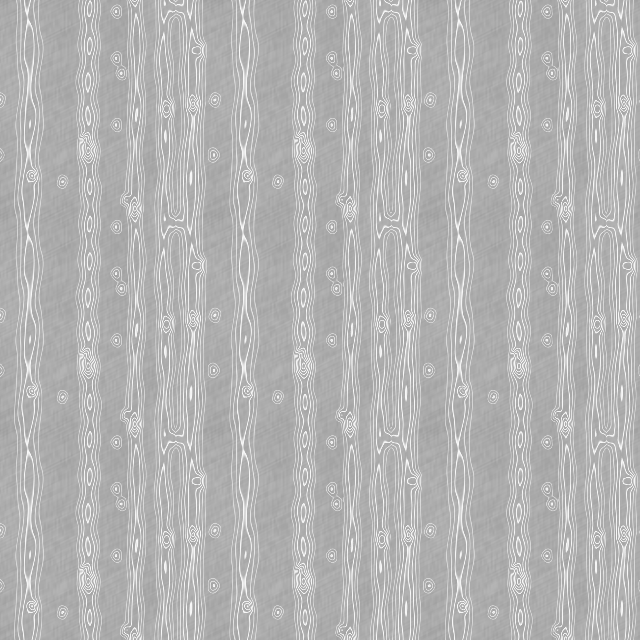
This pattern is drawn by a Shadertoy shader. Its source:

```glsl
// Grey wood grain: a repeating tile of five vertical heartwood streaks and small knots.
// Streaks and knots build a periodic height field, and its contour lines are inked in white.
// Ink pools where the field is flat; a fine vertical grain textures the ground.

const float TAU = 6.2831853;
const float TILE = 0.3365;           // tile side, in canvas heights
const float TILE_UNITS = 258.4;      // knot layout units per tile side
const vec3 GROUND = vec3(0.672);
const vec3 INK = vec3(0.97);

// Streaks: centre, contour count at the necks, contour spacing, lens phase
const vec4 STREAKS[5] = vec4[5](
    vec4(0.134, 3.08, 0.0175, 0.82),
    vec4(0.413, 3.55, 0.0130, 0.26),
    vec4(0.631, 3.06, 0.0120, 0.90),
    vec4(0.764, 3.08, 0.0125, 0.55),
    vec4(0.890, 4.06, 0.0138, 0.80));
const float LENS_COUNT[5] = float[5](3.0, 6.0, 3.0, 3.0, 2.0);

// Knots: position from the top left and radius, in layout units
const int KNOT_COUNT = 16;
const vec3 KNOTS[KNOT_COUNT] = vec3[KNOT_COUNT](
    vec3(40, 211, 5.0), vec3(106, 181, 7.5), vec3(101, 167, 5.0), vec3(162, 251, 7.0),
    vec3(202, 130, 7.5), vec3(211, 10, 8.0), vec3(240, 60, 6.5), vec3(232, 125, 6.0),
    vec3(75, 218, 6.0), vec3(140, 14, 6.0), vec3(140, 70, 6.0), vec3(146, 88, 6.0),
    vec3(140, 150, 6.0), vec3(258, 120, 6.5), vec3(256, 186, 6.5), vec3(150, 240, 5.5));

float hash(vec2 cell) {
    vec3 q = fract(cell.xyx * vec3(0.1031, 0.1030, 0.0973));
    q += dot(q, q.yzx + 33.33);
    return fract((q.x + q.y) * q.z);
}

// Value noise that repeats once per tile
float tileNoise(vec2 p, vec2 period) {
    p *= period;
    vec2 cell = floor(p), f = fract(p);
    f = f * f * (3.0 - 2.0 * f);
    vec2 a = mod(cell, period), b = mod(cell + 1.0, period);
    return mix(mix(hash(a), hash(vec2(b.x, a.y)), f.x),
               mix(hash(vec2(a.x, b.y)), hash(b), f.x), f.y);
}

// Rounded ridge whose crest swells and narrows along the streak
float streakHeight(vec2 p, vec4 streak, float lenses) {
    float phase = streak.w;
    float sway = 0.005 * sin(TAU * (p.y + phase))
               + 0.002 * sin(TAU * (3.0 * p.y + 2.0 * phase));
    float dx = p.x - streak.x - sway;
    dx -= round(dx);
    float swell = 0.5 - 0.5 * cos(TAU * (lenses * p.y + phase));
    float drift = 0.10 * sin(TAU * (p.y + 3.0 * phase));
    float ripple = 0.13 * sin(TAU * (5.0 * p.y + 4.0 * phase) + dx * 90.0);
    float soften = 0.8;
    float slope = length(vec2(dx / streak.z, soften)) - soften;
    return streak.y + 0.8 * swell + drift + ripple - slope;
}

// Small rounded peak, slightly taller than wide
float knotHeight(vec2 p, vec3 knot) {
    vec2 d = p - knot.xy / TILE_UNITS;
    d -= round(d);
    d.x += 0.0025 * sin(d.y * 110.0 + knot.x);
    d *= vec2(1.0, 0.78) * TILE_UNITS / knot.z;
    return 3.08 * exp(-dot(d, d));
}

float grainHeight(vec2 p) {
    float height = 0.0;
    for (int i = 0; i < 5; i++)
        height = max(height, streakHeight(p, STREAKS[i], LENS_COUNT[i]));
    for (int i = 0; i < KNOT_COUNT; i++)
        height += knotHeight(p, KNOTS[i]);
    return height;
}

// Contours with a crisp lower edge and a feathered upper edge
float contourInk(float height, float pixelStep) {
    float blur = min(pixelStep, 0.6);
    float f = fract(height);
    float upper = 1.0 - smoothstep(0.0, max(0.27, 0.85 * blur), f);
    float lower = smoothstep(1.0 - max(0.08, 0.75 * blur), 1.0, f);
    float strength = mix(0.58, 1.0, smoothstep(1.3, 3.0, height));
    return max(upper, lower) * strength * smoothstep(0.35, 0.8, height);
}

// Fine fibres over broad, faint patches
float fibreShade(vec2 p) {
    vec2 slanted = vec2(p.x + 2.0 * p.y, p.y);
    float fine = tileNoise(p, vec2(120.0, 36.0)) - 0.5;
    float strokes = tileNoise(slanted, vec2(64.0, 20.0)) - 0.5;
    float patches = tileNoise(p, vec2(7.0, 4.0)) - 0.5;
    return 0.045 * fine + 0.035 * strokes + 0.03 * patches;
}

void mainImage(out vec4 fragColor, in vec2 fragCoord) {
    vec2 canvas = fragCoord / iResolution.y;
    vec2 p = vec2(canvas.x, 1.0 - canvas.y) / TILE;   // tiles start at the top left

    float height = grainHeight(p);
    float pixelStep = length(vec2(dFdx(height), dFdy(height)));
    float ink = contourInk(height, pixelStep);

    vec3 color = mix(GROUND + fibreShade(p), INK, ink);
    fragColor = vec4(color, 1.0);
}
```
